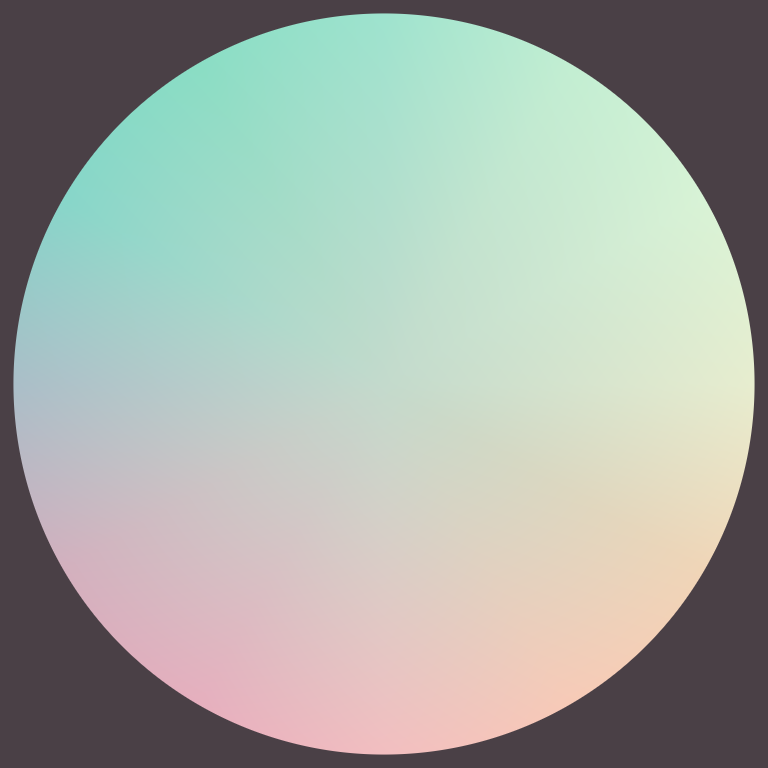
Reproduce this background procedurally as a Shadertoy shader.

```glsl
// A pastel colour wheel on a dark plum ground.
// Rim colours are blended by angle, then faded towards a soft grey-green hub
// by distance from the centre; a distance function cuts out the disc.

const float TAU = 6.2831853;
const int STOPS = 12;
const float DISC_RADIUS = 0.4825;
const vec3 GROUND = vec3(0.290, 0.251, 0.275);
const vec3 HUB = vec3(0.765, 0.855, 0.800);

// Rim colours at equal angles, counter-clockwise from the right
const vec3 RIM[STOPS] = vec3[STOPS](
    vec3(0.906, 0.929, 0.812),  // cream
    vec3(0.847, 0.953, 0.839),
    vec3(0.761, 0.933, 0.824),  // pale green
    vec3(0.620, 0.890, 0.808),
    vec3(0.541, 0.867, 0.769),  // mint
    vec3(0.529, 0.839, 0.788),
    vec3(0.667, 0.745, 0.784),  // grey blue
    vec3(0.827, 0.690, 0.745),
    vec3(0.902, 0.686, 0.745),  // pink
    vec3(0.949, 0.745, 0.753),
    vec3(0.969, 0.792, 0.718),  // peach
    vec3(0.941, 0.835, 0.718)
);

// Colour of the rim at an angle in radians
vec3 rimColor(float angle) {
    float position = fract(angle / TAU) * float(STOPS);
    int stop = int(position) % STOPS;
    return mix(RIM[stop], RIM[(stop + 1) % STOPS], fract(position));
}

// Colour of the wheel at an offset from its centre
vec3 wheelColor(vec2 p, float radius) {
    float reach = length(p);
    float angle = reach > 0.00001 ? atan(p.y, p.x) : 0.0;
    return mix(HUB, rimColor(angle), min(reach / radius, 1.0));
}

// Signed distance to a disc
float discDistance(vec2 p, float radius) {
    return length(p) - radius;
}

// Coverage of a shape, softened over one pixel
float coverage(float dist, float pixel) {
    return clamp(0.5 - dist / pixel, 0.0, 1.0);
}

void mainImage(out vec4 fragColor, in vec2 fragCoord) {
    float side = min(iResolution.x, iResolution.y);
    vec2 p = (fragCoord - 0.5 * iResolution.xy) / side;

    float disc = coverage(discDistance(p, DISC_RADIUS), 1.0 / side);
    vec3 color = mix(GROUND, wheelColor(p, DISC_RADIUS), disc);
    fragColor = vec4(color, 1.0);
}
```
